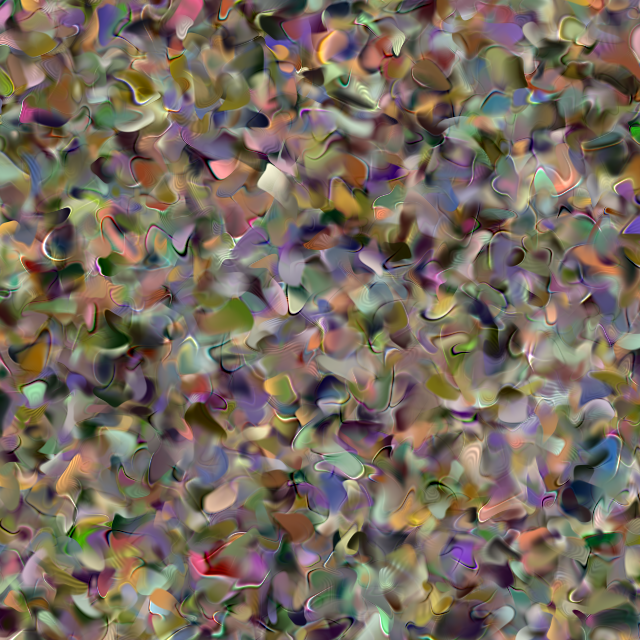
This texture is drawn by a WebGL 2 fragment shader. Its source:

```glsl
#version 300 es
precision highp float;
// Draws a dense, iridescent tangle of small overlapping petals in muted tones.
// Layers of jittered cells hold bent ellipses, each with a fading body, a crisp
// front edge, coloured fringes and sometimes fine ripples; noise warps them all.

uniform vec2 u_resolution;
out vec4 fragColor;

const int LAYERS = 6;
const float TAU = 6.28318;
const vec3 MEAN_COLOR = vec3(0.46, 0.425, 0.385);

// Integer hash: three values in 0..1 from a cell and a seed.
vec3 hash3(vec2 cell, int seed) {
    uvec3 v = uvec3(ivec3(ivec2(cell) + 64, seed));
    v = v * 1664525u + 1013904223u;
    v.x += v.y * v.z;
    v.y += v.z * v.x;
    v.z += v.x * v.y;
    v ^= v >> 16u;
    v.x += v.y * v.z;
    v.y += v.z * v.x;
    v.z += v.x * v.y;
    return vec3(v >> 8u) / 16777216.0;
}

float cornerSlope(vec2 cell, vec2 offset, int seed) {
    float angle = TAU * hash3(cell, seed).x;
    return dot(vec2(cos(angle), sin(angle)), offset);
}

float gradientNoise(vec2 p, int seed) {
    vec2 i = floor(p), f = p - i;
    vec2 u = f * f * f * (f * (f * 6.0 - 15.0) + 10.0);
    vec2 e = vec2(1.0, 0.0);
    float low = mix(cornerSlope(i, f, seed),
                    cornerSlope(i + e.xy, f - e.xy, seed), u.x);
    float high = mix(cornerSlope(i + e.yx, f - e.yx, seed),
                     cornerSlope(i + e.xx, f - e.xx, seed), u.x);
    return mix(low, high, u.y);
}

vec2 warp(vec2 p, float frequency, float amount, int seed) {
    return p + amount * vec2(gradientNoise(p * frequency, seed),
                             gradientNoise(p * frequency, seed + 1));
}

// Weighted choice among six muted tones.
vec3 palette(float t) {
    if (t < 0.28) return vec3(0.46, 0.44, 0.41);
    if (t < 0.48) return vec3(0.17, 0.14, 0.14);
    if (t < 0.64) return vec3(0.70, 0.70, 0.64);
    if (t < 0.78) return vec3(0.43, 0.36, 0.20);
    if (t < 0.91) return vec3(0.71, 0.56, 0.38);
    return vec3(0.41, 0.36, 0.51);
}

vec2 rotate(vec2 p, float angle) {
    float c = cos(angle), s = sin(angle);
    return vec2(c * p.x + s * p.y, c * p.y - s * p.x);
}

// Blends one petal over the colour beneath; p is in cell units.
vec3 addPetal(vec3 under, vec2 p, vec2 cell, float cells, int seed) {
    vec3 place = hash3(cell, seed);
    vec3 form = hash3(cell, seed + 1);
    vec3 tint = hash3(cell, seed + 2);
    vec3 style = hash3(cell, seed + 3);

    vec2 q = rotate(p - cell - 0.15 - 0.7 * place.xy, TAU * place.z);
    float radius = mix(0.5, 0.85, form.x);
    q.y += (form.y - 0.5) * 1.8 * q.x * q.x;
    float dist = length(q * vec2(1.0, mix(0.95, 1.7, form.z))) - radius;
    if (dist > 0.3) return under;

    // Body: opaque toward the front, dissolving toward the back.
    float along = q.x / radius;
    float softness = mix(0.09, 0.65, style.x);
    float front = smoothstep(-0.9, 0.7, along);
    float cover = (1.0 - smoothstep(-softness, 0.0, dist)) * front;
    float chroma = 0.18 + 0.5 * pow(style.y, 9.0);
    vec3 hue = tint - dot(tint, vec3(0.3, 0.55, 0.15));
    vec3 color = palette(fract(style.z * 7.0 + form.x)) + chroma * hue;
    color *= 1.0 + 0.35 * (tint.x + tint.y - 1.0) * along;

    // Fine ripples: arcs along the rim or a fan of rays.
    float arcs = sin(dist / cells * 1150.0);
    float rays = sin(atan(q.y, q.x + 1.3 * radius) * 48.0);
    float ripple = place.x > 0.4 ? arcs : rays;
    float rippled = smoothstep(0.78, 1.0, form.y) * smoothstep(-0.2, 0.8, along);
    color *= 1.0 + 0.17 * rippled * ripple;

    // Fringe: alternating light and dark bands, shifted per channel.
    float strength = 0.04 + 0.5 * pow(style.y, 6.0);
    vec3 phase = TAU * place.x + (tint - 0.5) * 1.8;
    vec3 fringe = cos(dist * 24.0 + phase) * exp(-abs(dist) * 14.0);
    float sector = smoothstep(0.2, 1.0, along) * (1.0 - smoothstep(0.1, 0.3, dist));
    return mix(under, color, cover) + strength * sector * fringe;
}

vec3 addLayer(vec3 color, vec2 uv, float cells, int seed) {
    vec2 bent = warp(uv, 11.0, 0.04, seed + 5);
    vec2 p = warp(bent, 27.0, 0.017, seed + 7) * cells;
    vec2 home = floor(p);
    for (int y = -1; y <= 1; y++)
        for (int x = -1; x <= 1; x++)
            color = addPetal(color, p, home + vec2(x, y), cells, seed);
    return color;
}

void main() {
    vec2 uv = gl_FragCoord.xy / u_resolution;
    vec3 color = MEAN_COLOR;
    for (int i = 0; i < LAYERS; i++)
        color = addLayer(color, uv, 14.0 + 2.5 * float(i), 20 * i + 1);

    // Broad light and shade, then contrast around the mean.
    color += 0.05 * gradientNoise(uv * 9.0, 200);
    color = MEAN_COLOR + 1.2 * (color - MEAN_COLOR);
    fragColor = vec4(clamp(color, 0.0, 1.0), 1.0);
}
```
